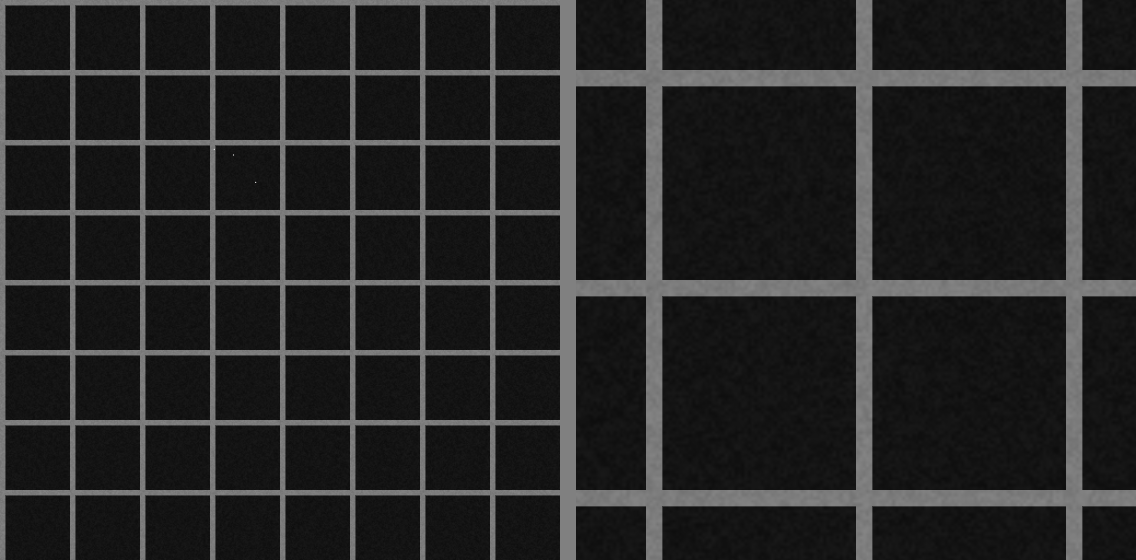
Left: the whole. Right: its middle third, enlarged.
A WebGL 1 fragment shader for this pattern:

```glsl
precision highp float;
// Dark square tiles with grey grout lines, fine grain and a few bright specks.

uniform vec2 u_resolution;

float hash(vec2 p) {
  return fract(sin(dot(p, vec2(12.9898, 78.233))) * 43758.5453);
}

// Value noise on an n by n lattice that wraps at the canvas edges.
float wrapNoise(vec2 uv, float n) {
  vec2 p = uv * n - 0.5;
  vec2 cell = floor(p);
  vec2 f = p - cell;
  vec2 a = mod(cell, n);
  vec2 b = mod(cell + 1.0, n);
  float low = mix(hash(a), hash(vec2(b.x, a.y)), f.x);
  float high = mix(hash(vec2(a.x, b.y)), hash(b), f.x);
  return mix(low, high, f.y);
}

// Coverage of the grout along the left and top side of each tile.
float groutMask(vec2 uv, float pixel) {
  vec2 q = vec2(uv.x, 1.0 - uv.y) * 8.0;
  vec2 toCentre = abs(fract(q - 0.039 + 0.5) - 0.5);
  float edge = (min(toCentre.x, toCentre.y) - 0.039) / 8.0;
  return clamp(0.5 - edge / pixel, 0.0, 1.0);
}

// Three tiny specks gathered above the middle.
float speckMask(vec2 uv, float pixel) {
  float mask = 0.0;
  for (int i = 0; i < 3; i++) {
    float id = float(i);
    vec2 jitter = vec2(hash(vec2(id, 3.0)), hash(vec2(id, 8.0))) - 0.5;
    vec2 centre = vec2(0.41, 0.7) + jitter * vec2(0.14, 0.07);
    float edge = length(uv - centre) - 0.001;
    mask = max(mask, clamp(0.5 - edge / pixel, 0.0, 1.0));
  }
  return mask;
}

void main() {
  vec2 uv = gl_FragCoord.xy / u_resolution;
  float pixel = 1.0 / min(u_resolution.x, u_resolution.y);

  // Fine grain with a slightly coarser layer beneath it.
  float grain = (wrapNoise(uv, 512.0) - 0.5) * 0.7
              + (wrapNoise(uv, 256.0) - 0.5) * 0.4;

  float tile = 0.075 + 0.05 * grain;
  float grout = 0.485 + 0.08 * grain;
  float shade = mix(tile, grout, groutMask(uv, pixel));
  shade = mix(shade, 0.9, speckMask(uv, pixel));

  gl_FragColor = vec4(vec3(shade), 1.0);
}
```
